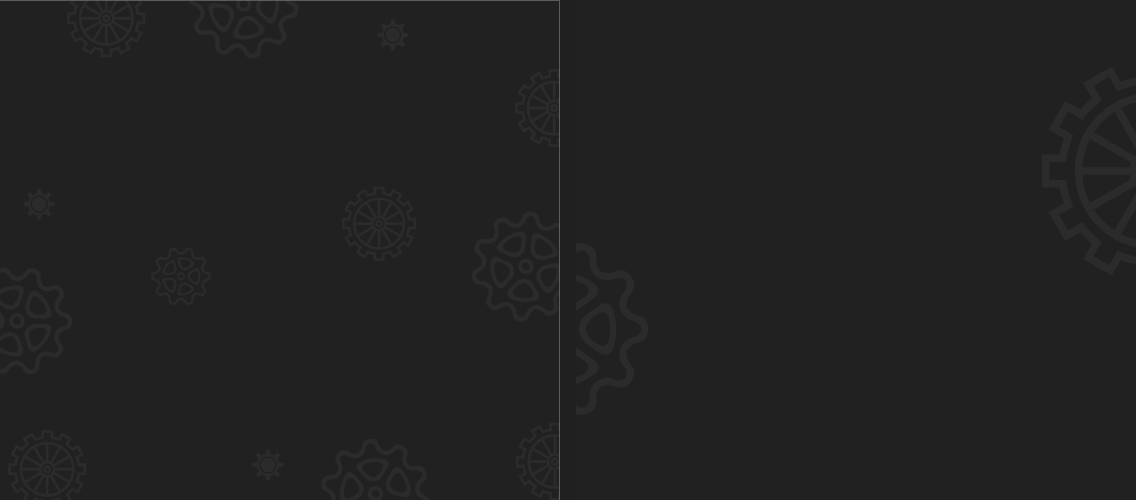
Left, the full canvas; right, a detail of the centre.
Give the GLSL for this pattern, as a WebGL 2 fragment shader.

```glsl
#version 300 es
precision highp float;
// Faint outlined cogwheels scattered on a charcoal ground, most near the edges.
// Each wheel is a distance function folded by angle; a loop sets wheels around
// the frame with hashed jitter and a second group of two near the middle.

uniform vec2 u_resolution;
out vec4 fragColor;

const vec3 GROUND = vec3(0.130);
const vec3 LINE = vec3(0.168);
const vec3 HAIRLINE = vec3(0.46);
const float HAIRLINE_WIDTH = 0.0014;
const float STROKE = 0.034;            // half stroke, relative to wheel radius
const int RIM_WHEELS = 11;
const int INNER_WHEELS = 2;
const vec3 RADII = vec3(0.110, 0.078, 0.031); // arm, spoke, solid wheels
const float INNER_SHRINK = 0.54;       // size of the inner arm wheel
const float INNER_REACH = 0.205;
const float ANGLE_JITTER = 0.22;
const float SEED = 4.7;
const float PI = 3.14159265;

float hash(float n) {
  return fract(sin(n * 12.9898 + SEED) * 43758.5453);
}

float smax(float a, float b, float k) {
  float h = max(k - abs(a - b), 0.0) / k;
  return max(a, b) + h * h * k * 0.25;
}

float smin(float a, float b, float k) {
  return -smax(-a, -b, k);
}

float stroke(float d) {
  return abs(d) - STROKE;
}

// Folds the plane into one of n equal sectors centred on the x axis.
vec2 fold(vec2 p, float n) {
  float sector = 2.0 * PI / n;
  float a = mod(atan(p.y, p.x) + 0.5 * sector, sector) - 0.5 * sector;
  return length(p) * vec2(cos(a), sin(a));
}

// Wheel with soft teeth and five rounded windows.
float armWheel(vec2 p) {
  float r = length(p);
  vec2 q = fold(p, 10.0);
  float flank = abs(q.y) - 0.14 + 0.18 * (q.x - 0.76);
  float tooth = smax(flank, q.x - 0.966, 0.12);
  float body = smin(r - 0.755, tooth, 0.13);
  vec2 w = fold(p, 5.0);
  float arm = 0.085 - (w.x * sin(PI / 5.0) - abs(w.y) * cos(PI / 5.0));
  float window = smax(smax(0.25 - r, r - 0.61, 0.1), arm, 0.13);
  return min(min(stroke(body), stroke(window)), stroke(r - 0.105));
}

// Wheel with square teeth, a ring and twelve thin spokes.
float spokeWheel(vec2 p) {
  float r = length(p);
  vec2 q = fold(p, 12.0);
  float tooth = max(abs(q.y) - 0.115, q.x - 0.966);
  float body = min(r - 0.82, tooth);
  float spoke = max(abs(q.y) - STROKE, max(0.18 - q.x, q.x - 0.67));
  float rings = min(stroke(r - 0.67), min(stroke(r - 0.18), stroke(r - 0.07)));
  return min(stroke(body), min(spoke, rings));
}

// Small filled wheel with one groove.
float solidWheel(vec2 p) {
  float r = length(p);
  vec2 q = fold(p, 8.0);
  float tooth = smax(abs(q.y) - 0.24 + 0.12 * q.x, q.x - 1.0, 0.08);
  return max(smin(r - 0.72, tooth, 0.06), 0.045 - abs(r - 0.51));
}

// Coverage of one wheel; kind 0 has arms, 1 has spokes, 2 is solid.
float wheel(vec2 p, int kind, float radius, float turn, float pixel) {
  vec2 q = p / radius;
  if (length(q) > 1.2) return 0.0;
  q = mat2(cos(turn), sin(turn), -sin(turn), cos(turn)) * q;
  float d = kind == 0 ? armWheel(q) : kind == 1 ? spokeWheel(q) : solidWheel(q);
  return clamp(0.5 - d * radius / pixel, 0.0, 1.0);
}

void main() {
  float pixel = 1.0 / u_resolution.y;
  vec2 halfSize = 0.5 * u_resolution * pixel;
  vec2 p = gl_FragCoord.xy * pixel - halfSize;
  float ink = 0.0;

  // Wheels around the frame, some cut by its edges
  for (int i = 0; i < RIM_WHEELS; i++) {
    float id = float(i);
    float angle = 2.0 * PI * id / float(RIM_WHEELS) + ANGLE_JITTER * (hash(id) - 0.5);
    vec2 dir = vec2(cos(angle), sin(angle));
    vec2 edge = dir / max(abs(dir.x) / halfSize.x, abs(dir.y) / halfSize.y);
    int kind = i % 3;
    float reach = kind == 2 ? 0.86 : mix(0.86, 1.0, hash(id + 20.0));
    float turn = kind == 0 ? 2.0 * PI * hash(id + 40.0) : 0.0;
    ink = max(ink, wheel(p - edge * reach, kind, RADII[kind], turn, pixel));
  }

  // One arm wheel and one spoke wheel in the middle
  for (int i = 0; i < INNER_WHEELS; i++) {
    float angle = PI * float(i + 1) + 0.26;
    vec2 centre = INNER_REACH * vec2(cos(angle), sin(angle));
    float radius = RADII[i] * (i == 0 ? INNER_SHRINK : 0.95);
    ink = max(ink, wheel(p - centre, i, radius, 0.0, pixel));
  }

  // Pale hairline along the top and right edges
  vec2 inset = halfSize - p;
  float border = clamp((HAIRLINE_WIDTH - min(inset.x, inset.y)) / pixel + 0.5, 0.0, 1.0);
  fragColor = vec4(mix(mix(GROUND, LINE, ink), HAIRLINE, border), 1.0);
}
```
